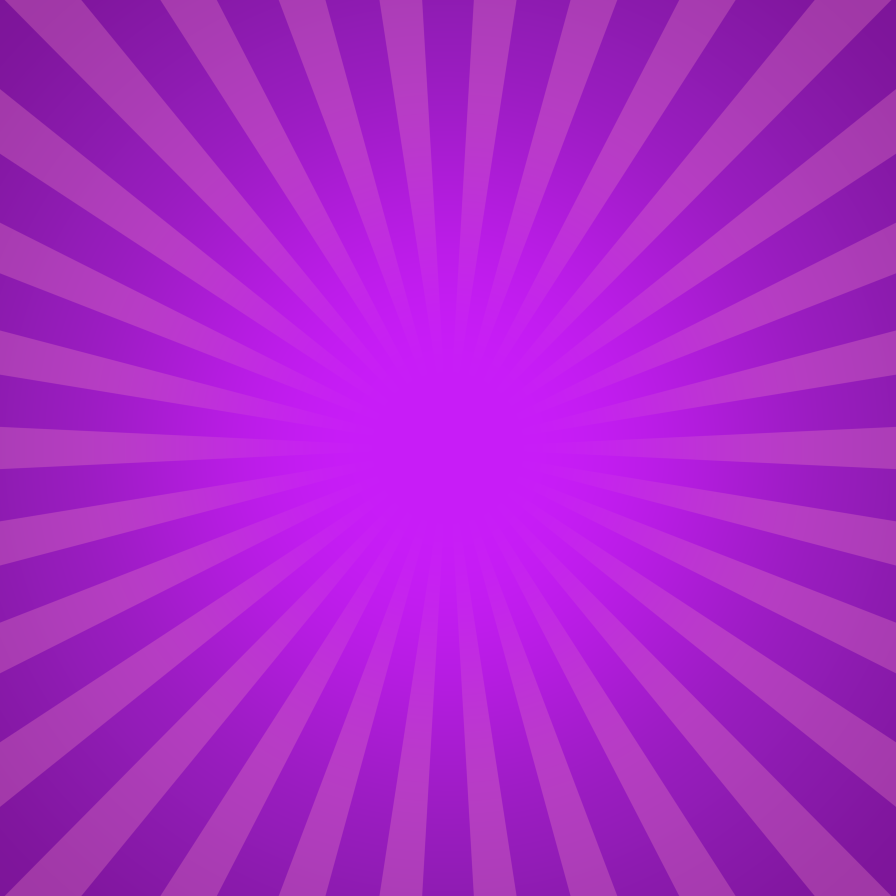
This background is drawn by a WebGL 2 fragment shader. Its source:

```glsl
#version 300 es
precision highp float;

uniform vec2 u_resolution;
out vec4 fragColor;

const float TAU = 6.2831853;

// Radial falloff from a bright core to dim corners
vec3 glow(float radius) {
    vec3 core = vec3(0.785, 0.11, 0.97);
    vec3 middle = vec3(0.56, 0.11, 0.70);
    vec3 corner = vec3(0.49, 0.08, 0.60);
    vec3 color = mix(core, middle, smoothstep(0.08, 0.55, radius));
    return mix(color, corner, smoothstep(0.45, 0.72, radius));
}

// Coverage of evenly spaced wedges, the first one centered on the x axis
float rays(vec2 p, float count, float duty, float pixel) {
    float turn = atan(p.y, p.x) / TAU * count;
    float offset = abs(fract(turn + 0.5) - 0.5);
    float edge = (offset - 0.5 * duty) * TAU / count * length(p);
    return 1.0 - smoothstep(-0.7 * pixel, 0.7 * pixel, edge);
}

void main() {
    float size = min(u_resolution.x, u_resolution.y);
    vec2 p = (gl_FragCoord.xy - 0.5 * u_resolution) / size;
    float radius = length(p);

    vec3 color = glow(radius);

    // Pale rays that fade in away from the core
    float strength = 0.3 * smoothstep(0.06, 0.42, radius);
    float coverage = rays(p, 30.0, 0.45, 1.0 / size);
    color = mix(color, vec3(0.94, 0.54, 0.76), coverage * strength);

    fragColor = vec4(color, 1.0);
}
```
